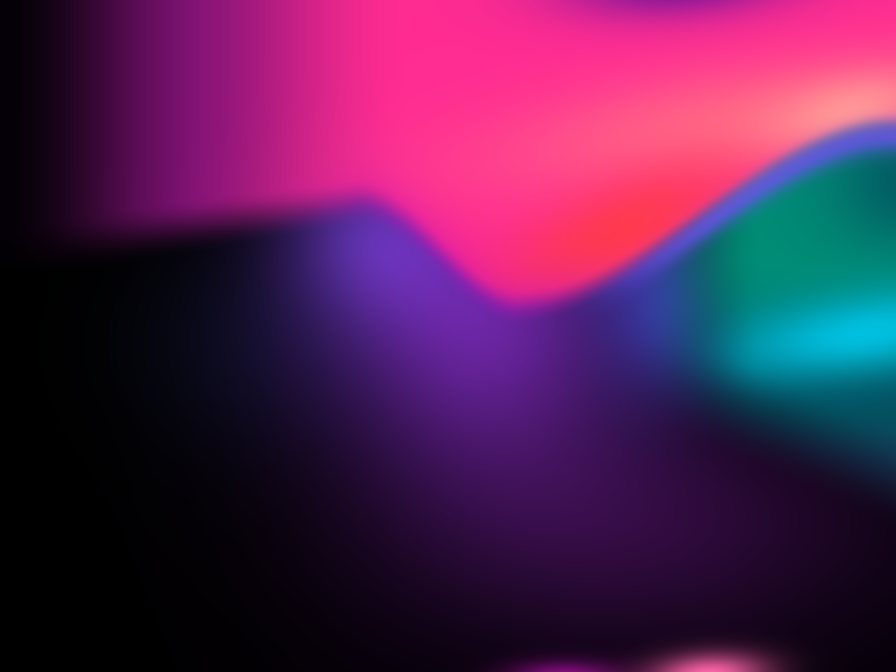
Reproduce this background procedurally as a WebGL 1 fragment shader.

```glsl
precision highp float;
// Soft neon gradient: a hot pink cloud above a wavy edge, with violet haze,
// a teal pool at the right and a small pink flare on the bottom edge.
// Built from smoothstep blends and tilted Gaussian glows in 0..1 canvas units.
uniform vec2 u_resolution;

const vec3 INK       = vec3(0.015, 0.0, 0.025);
const vec3 PLUM      = vec3(0.50, 0.07, 0.46);
const vec3 HOT_PINK  = vec3(1.0, 0.17, 0.57);
const vec3 SALMON    = vec3(1.0, 0.42, 0.52);
const vec3 PEACH     = vec3(1.0, 0.63, 0.60);
const vec3 RED       = vec3(1.0, 0.23, 0.29);
const vec3 PURPLE    = vec3(0.46, 0.08, 0.60);
const vec3 MAGENTA   = vec3(0.75, 0.08, 0.70);
const vec3 VIOLET    = vec3(0.39, 0.14, 0.59);
const vec3 INDIGO    = vec3(0.20, 0.13, 0.40);
const vec3 NIGHT     = vec3(0.03, 0.04, 0.10);
const vec3 HAZE      = vec3(0.17, 0.04, 0.21);
const vec3 BLUE      = vec3(0.25, 0.26, 0.75);
const vec3 RIM_BLUE  = vec3(0.42, 0.32, 0.92);
const vec3 SLATE     = vec3(0.09, 0.25, 0.38);
const vec3 DEEP_TEAL = vec3(0.01, 0.31, 0.37);
const vec3 GREEN     = vec3(0.0, 0.55, 0.46);
const vec3 CYAN      = vec3(0.0, 0.77, 0.90);
const vec3 FLARE     = vec3(1.0, 0.40, 0.67);

const float EDGE_LEFT = 0.61;    // height of the wavy edge at x = 0
const float EDGE_DIP  = 0.155;   // depth of the central dip
const float EDGE_RISE = 0.27;    // climb toward the right side

// Gaussian falloff around a centre, with the long axis tilted by an angle
float glow(vec2 p, vec2 centre, vec2 radius, float angle) {
  vec2 d = p - centre;
  float c = cos(angle), s = sin(angle);
  d = vec2(c * d.x + s * d.y, c * d.y - s * d.x) / radius;
  return exp(-dot(d, d));
}

float waveEdge(float x) {
  return EDGE_LEFT + 0.2 * min(x, 0.4)
       - EDGE_DIP * smoothstep(0.40, 0.58, x)
       + EDGE_RISE * smoothstep(0.57, 1.0, x);
}

// Pink cloud: dark at the left, warm streaks at the right
vec3 cloud(vec2 p, float h) {
  vec3 col = mix(INK, PLUM, smoothstep(0.0, 0.24, p.x));
  col = mix(col, HOT_PINK, smoothstep(0.18, 0.46, p.x));
  col = mix(col, SALMON, 0.9 * glow(p, vec2(0.82, 0.82), vec2(0.28, 0.085), 0.22));
  col = mix(col, RED, 0.95 * glow(p, vec2(0.69, 0.655), vec2(0.15, 0.065), 0.6));
  col = mix(col, PEACH, 0.85 * glow(p, vec2(0.95, 0.835), vec2(0.10, 0.05), 0.35));
  col = mix(col, PURPLE, glow(p, vec2(0.76, 1.03), vec2(0.13, 0.055), 0.1));
  float lowRim = exp(-max(h, 0.0) / 0.035);
  float middle = smoothstep(0.25, 0.48, p.x) * (1.0 - smoothstep(0.56, 0.72, p.x));
  return mix(col, MAGENTA, lowRim * middle);
}

// Teal pool, layered from slate at the bottom to green at the top
vec3 pool(vec2 p) {
  vec3 col = mix(SLATE, DEEP_TEAL, smoothstep(0.28, 0.40, p.y));
  col = mix(col, GREEN, smoothstep(0.40, 0.62, p.y));
  col = mix(col, DEEP_TEAL, 0.8 * glow(p, vec2(1.02, 0.73), vec2(0.09, 0.10), 0.0));
  return mix(col, CYAN, 0.95 * glow(p, vec2(0.97, 0.505), vec2(0.17, 0.06), 0.2));
}

// Dark lower field: violet haze, then blue, then the pool
vec3 depths(vec2 p) {
  vec3 col = INK * smoothstep(0.1, 0.5, p.x);
  col += VIOLET * glow(p, vec2(0.54, 0.53), vec2(0.17, 0.23), 0.0);
  col += INDIGO * glow(p, vec2(0.41, 0.66), vec2(0.10, 0.13), 0.0);
  col += NIGHT * glow(p, vec2(0.29, 0.49), vec2(0.14, 0.16), 0.0);
  col += HAZE * glow(p, vec2(0.70, 0.22), vec2(0.28, 0.18), 0.0);
  col = mix(col, BLUE, 0.8 * glow(p, vec2(0.74, 0.55), vec2(0.075, 0.13), 0.0));
  float side = smoothstep(0.70, 0.85, p.x);
  float base = smoothstep(-0.05, 0.11, p.y - 0.40 + 0.56 * (p.x - 0.75));
  return mix(col, pool(p), side * base);
}

void main() {
  vec2 p = gl_FragCoord.xy / u_resolution;
  float h = p.y - waveEdge(p.x);

  // Join both fields across the soft wavy edge
  float soft = mix(0.055, 0.03, smoothstep(0.1, 0.8, p.x));
  vec3 col = mix(depths(p), cloud(p, h), smoothstep(-0.6 * soft, soft, h));

  // Blue-violet rim along the right slope
  float rim = exp(-pow((h + 0.008) / 0.024, 2.0));
  col = mix(col, RIM_BLUE, 0.8 * rim * smoothstep(0.62, 0.80, p.x));

  // Flares on the bottom edge
  col = mix(col, FLARE, glow(p, vec2(0.79, -0.005), vec2(0.065, 0.032), 0.1));
  col = mix(col, MAGENTA, 0.75 * glow(p, vec2(0.63, -0.01), vec2(0.06, 0.025), 0.0));

  gl_FragColor = vec4(clamp(col, 0.0, 1.0), 1.0);
}
```
